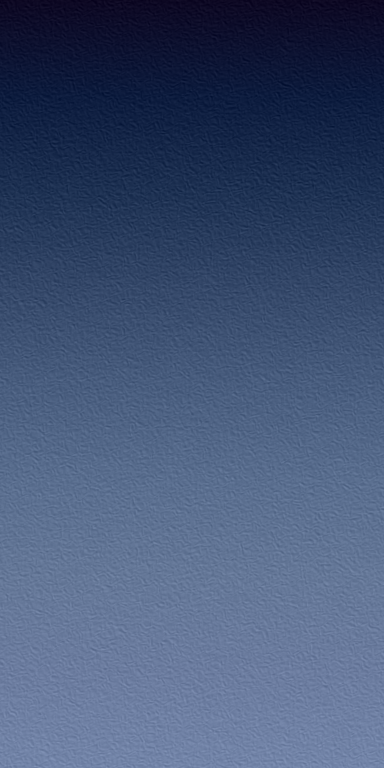
Reproduce this background procedurally as a Shadertoy shader.

```glsl
#define GRAIN_SCALE 96.0
#define GRAIN_STRETCH 1.2
#define RELIEF_STRENGTH 0.066
#define LIGHT_STEP 0.24
#define LIGHT_DIRECTION vec2(0.45, 0.89)
#define WARP_AMOUNT 0.8
#define SPECKLE_STRENGTH 0.016
#define MOTTLE_STRENGTH 0.008

// Sky colours, evenly spaced from bottom to top
const int STOP_COUNT = 9;
const vec3 SKY[STOP_COUNT] = vec3[STOP_COUNT](
    vec3(0.448, 0.518, 0.658),
    vec3(0.420, 0.485, 0.622),
    vec3(0.394, 0.468, 0.594),
    vec3(0.350, 0.430, 0.558),
    vec3(0.284, 0.364, 0.494),
    vec3(0.205, 0.281, 0.411),
    vec3(0.115, 0.192, 0.322),
    vec3(0.048, 0.107, 0.240),
    vec3(0.050, 0.030, 0.135)
);

vec2 gradientAt(vec2 p) {
    vec3 q = fract(vec3(p.xyx) * vec3(0.1031, 0.1030, 0.0973));
    q += dot(q, q.yzx + 33.33);
    float angle = 6.2832 * fract((q.x + q.y) * q.z);
    return vec2(cos(angle), sin(angle));
}

// Gradient noise, roughly -0.7 to 0.7
float noise(vec2 p) {
    vec2 cell = floor(p);
    vec2 f = p - cell;
    vec2 s = f * f * f * (f * (f * 6.0 - 15.0) + 10.0);
    vec2 e = vec2(1.0, 0.0);
    float low = mix(dot(gradientAt(cell), f),
                    dot(gradientAt(cell + e.xy), f - e.xy), s.x);
    float high = mix(dot(gradientAt(cell + e.yx), f - e.yx),
                     dot(gradientAt(cell + e.xx), f - e.xx), s.x);
    return mix(low, high, s.y);
}

// Height of the crinkled paper; octaves are rotated to hide the lattice
float paperHeight(vec2 p) {
    const mat2 turn = mat2(0.80, 0.60, -0.60, 0.80);
    vec2 q = turn * p;
    q += WARP_AMOUNT * vec2(noise(p * 0.45 + 17.0), noise(p * 0.45 + 61.0));
    float crease = 1.0 - 2.0 * abs(noise(q * 0.7));
    float bumps = noise(turn * q * 1.15 + 40.0);
    return 0.60 * crease + 0.70 * bumps;
}

vec3 skyGradient(float height) {
    float t = clamp(height, 0.0, 1.0) * float(STOP_COUNT - 1);
    int i = min(int(t), STOP_COUNT - 2);
    return mix(SKY[i], SKY[i + 1], t - float(i));
}

void mainImage(out vec4 fragColor, in vec2 fragCoord) {
    vec2 uv = fragCoord / iResolution.xy;
    vec2 p = fragCoord / iResolution.x;
    vec2 grain = p * GRAIN_SCALE * vec2(1.0, GRAIN_STRETCH) + 100.0;
    vec3 color = skyGradient(uv.y);

    // Emboss the paper along the light
    vec2 toLight = LIGHT_STEP * LIGHT_DIRECTION;
    float relief = paperHeight(grain - toLight) - paperHeight(grain + toLight);

    // Fine speckle and wide mottling, calmer in the darkest sky
    float speckle = noise(grain * 1.8 + 7.0);
    float mottle = noise(p * vec2(14.0, 26.0) + 3.0);
    float contrast = mix(0.6, 1.0, smoothstep(1.0, 0.7, uv.y));
    color += contrast * (RELIEF_STRENGTH * relief
        + SPECKLE_STRENGTH * speckle + MOTTLE_STRENGTH * mottle);

    fragColor = vec4(clamp(color, 0.0, 1.0), 1.0);
}
```
